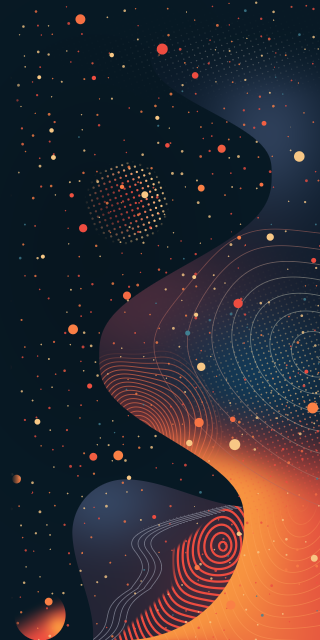
This background is drawn by a WebGL 2 fragment shader. Its source:

```glsl
#version 300 es
precision highp float;
// A glowing S-shaped wave over a dark night ground, with a dune and two small planets.
// The wave edge is a chain of eased steps; soft glows colour it, and contour
// lines, halftone grids and hashed cells supply the fine detail.
uniform vec2 u_resolution;
out vec4 fragColor;

const vec3 NIGHT = vec3(.03, .1, .145);
const vec3 SLATE = vec3(.2, .27, .38);
const vec3 PLUM = vec3(.33, .18, .24);
const vec3 RED = vec3(.93, .3, .25);
const vec3 ORANGE = vec3(.97, .58, .25);
const vec3 CREAM = vec3(.97, .78, .52);

float sq(float x) { return x * x; }

vec3 hash3(vec2 p) {
  vec3 q = vec3(dot(p, vec2(127.1, 311.7)), dot(p, vec2(269.5, 183.3)), dot(p, vec2(419.2, 371.9)));
  return fract(sin(q) * 43758.5);
}

float glow(vec2 p, vec2 center, vec2 radius) {
  vec2 q = (p - center) / radius;
  return exp(-dot(q, q));
}

// Antialiased coverage of a signed distance, positive inside
float cover(float d) { return clamp(d * u_resolution.x + .5, 0., 1.); }

float ease(float a, float b, float x) {
  float t = clamp((x - a) / (b - a), 0., 1.);
  return t * t * t * (t * (6. * t - 15.) + 10.);
}

// Left edge of the wave at height y
float waveEdge(float y) {
  float s = .469 + .38 * ease(.156, .542, y) - .539 * ease(.542, 1.115, y) + .453 * ease(1.115, 1.635, y);
  float bowl = .39 + .373 * sqrt(max(0., 1. - sq((y - 1.64) / .36)));
  return y < 1.64 ? s : bowl;
}

// Evenly spaced level lines of a field, with constant line width
float contour(float f, float gap, float halfWidth) {
  float slope = length(vec2(dFdx(f), dFdy(f))) * u_resolution.x;
  return cover(halfWidth - abs(fract(f / gap) - .5) * gap / max(slope, .001));
}

float halftone(vec2 p, float cell, float radius) {
  vec2 q = mat2(.94, .34, -.34, .94) * p / cell;
  return cover(radius - length(fract(q) - .5) * cell);
}

// One jittered dot per cell: colour and coverage
vec4 scatter(vec2 p, float cell, float small, float large, float density) {
  vec2 id = floor(p / cell);
  vec3 h = hash3(id), k = hash3(id + 71.);
  float r = mix(small, large, k.x * k.x);
  float a = cover(r - length(fract(p / cell) - .5 - (h.xy - .5) * .65) * cell);
  vec3 tint = mix(RED, vec3(.98, .5, .27), smoothstep(.2, .5, k.y));
  tint = mix(tint, CREAM, step(.6, k.y));
  tint = mix(tint, vec3(.25, .5, .57), step(.95, k.y));
  return vec4(tint, a * step(h.z, density));
}

void main() {
  // Canvas width is 1; y runs downward from the top
  vec2 p = vec2(gl_FragCoord.x, u_resolution.y - gl_FragCoord.y) / u_resolution.x;
  vec3 col = NIGHT * (1. - .15 * glow(p, vec2(.3, .8), vec2(.4, .6)));

  // Dotted planet
  vec2 q = p - vec2(.396, .635);
  float disc = smoothstep(.135, .11, length(q));
  float lit = .35 + .65 * smoothstep(-.12, .09, q.x - q.y * .4);
  vec3 dotTint = mix(RED, CREAM, smoothstep(.05, .13, length(q - vec2(-.02, 0.))));
  col = mix(col, dotTint, disc * lit * halftone(q, .018, .0035));

  // Ember planet
  q = p - vec2(.125, 1.922);
  vec3 ember = mix(NIGHT, RED, smoothstep(-.05, .08, q.x * .6 + q.y));
  ember = mix(ember, ORANGE, glow(q, vec2(.06, .04), vec2(.035)));
  col = mix(col, ember, cover(.08 - length(q)) * smoothstep(-.08, 0., q.y));

  // Dune: a rounded corner with bent sides
  vec2 bent = p - vec2(.065 * smoothstep(1.66, 1.98, p.y), .086 * smoothstep(.39, .78, p.x));
  float duneDist = .167 - length(max(vec2(.393, 1.665) - bent, 0.));
  vec3 dune = mix(vec3(.13, .14, .205), SLATE, glow(p, vec2(.33, 1.57), vec2(.19, .14)));
  dune = mix(dune, PLUM, .7 * glow(p, vec2(.7, 1.85), vec2(.25)));
  float bend = .41 + 14. * sq(max(1.72 - p.y, 0.)) - .95 * max(p.y - 1.84, 0.) + .025 * sin((p.y - 1.72) * 30.);
  float ridge = p.x - bend;
  float ridgeBand = step(-.005, ridge) * step(ridge, .075);
  dune = mix(dune, vec3(.66, .68, .74), .6 * ridgeBand * contour(ridge, .02, .0012));
  float print = length((p - vec2(.7, 1.71)) * vec2(1., .85)) + .014 * sin(p.x * 22. + p.y * 13.);
  float printArea = smoothstep(0., .025, p.x - .53 + 1.1 * max(p.y - 1.83, 0.) - 1.2 * max(1.72 - p.y, 0.));
  dune = mix(dune, RED, printArea * contour(print, .019, .0035));
  col = mix(col, dune, cover(duneDist));

  // Wave: cool glows above, fire below
  float depth = p.x - waveEdge(p.y);
  float lean = (waveEdge(p.y + .004) - waveEdge(p.y - .004)) / .008;
  vec3 wave = mix(vec3(.045, .105, .165), SLATE, .85 * glow(p, vec2(.84, .42), vec2(.19, .24)));
  wave = mix(wave, PLUM, .8 * glow(p, vec2(.47, .96), vec2(.38, .25)));
  wave = mix(wave, vec3(.07, .24, .36), .85 * glow(p, vec2(.8, 1.17), vec2(.24, .19)));
  wave = mix(wave, RED, .95 * smoothstep(1.08, 1.6, p.y - .3 * max(depth, 0.)));
  wave = mix(wave, ORANGE, smoothstep(1.28, 1.55, p.y) * exp(-sq(depth / .17)));
  wave = mix(wave, ORANGE, .6 * glow(p, vec2(.75, 1.97), vec2(.25, .2)));

  // Lines on the wave: valley contours, fire ripples, lower arcs
  float valley = length((p - vec2(1., 1.12)) * vec2(1., 1.1)) + .04 * sin(p.y * 9. + 2.) + .03 * sin(p.x * 11. - p.y * 5.);
  wave = mix(wave, mix(vec3(.7, .72, .66), vec3(.7, .4, .36), smoothstep(.2, .5, valley)),
    .55 * smoothstep(.56, .5, valley) * contour(valley, .075, .0012));
  float ripple = length((p - vec2(.44, 1.36)) * vec2(1., .9)) + .012 * sin(p.x * 25. - p.y * 14.);
  wave = mix(wave, vec3(1., .45, .3), .6 * smoothstep(.26, .19, ripple) * contour(ripple, .013, .0015));
  float arcs = length((p - vec2(.94, 1.56)) * vec2(1.2, .8)) + .015 * sin(p.x * 16. + p.y * 9.);
  wave = mix(wave, vec3(1., .65, .35), .4 * smoothstep(1.55, 1.7, p.y) * contour(arcs, .032, .0012));

  // Halftone haze on the right side and near the top
  float haze = glow(p, vec2(.95, 1.33), vec2(.23, .22)) + .5 * glow(p, vec2(.85, 1.1), vec2(.2, .15));
  wave = mix(wave, mix(CREAM, RED, smoothstep(1.2, 1.42, p.y)), .65 * haze * halftone(p, .017, .0025));
  float waveMask = cover(depth / sqrt(1. + lean * lean)) * smoothstep(.08, .32, p.y);
  col = mix(col, wave, waveMask);
  col = mix(col, vec3(.6, .6, .58), .5 * glow(p, vec2(.72, .18), vec2(.24, .07)) * halftone(p, .018, .002));

  // Scattered sparks, fine then large
  float open = smoothstep(.03, .07, p.x);
  vec4 fine = scatter(p, .046, .002, .0045, .6 + .2 * sin(p.x * 9. + p.y * 4.));
  vec4 big = scatter(p + .03, .115, .006, .018, .36 - .16 * smoothstep(1.3, 1.6, p.y));
  col = mix(col, fine.rgb, .8 * open * fine.a);
  col = mix(col, big.rgb, open * big.a);
  fragColor = vec4(col, 1.);
}
```
